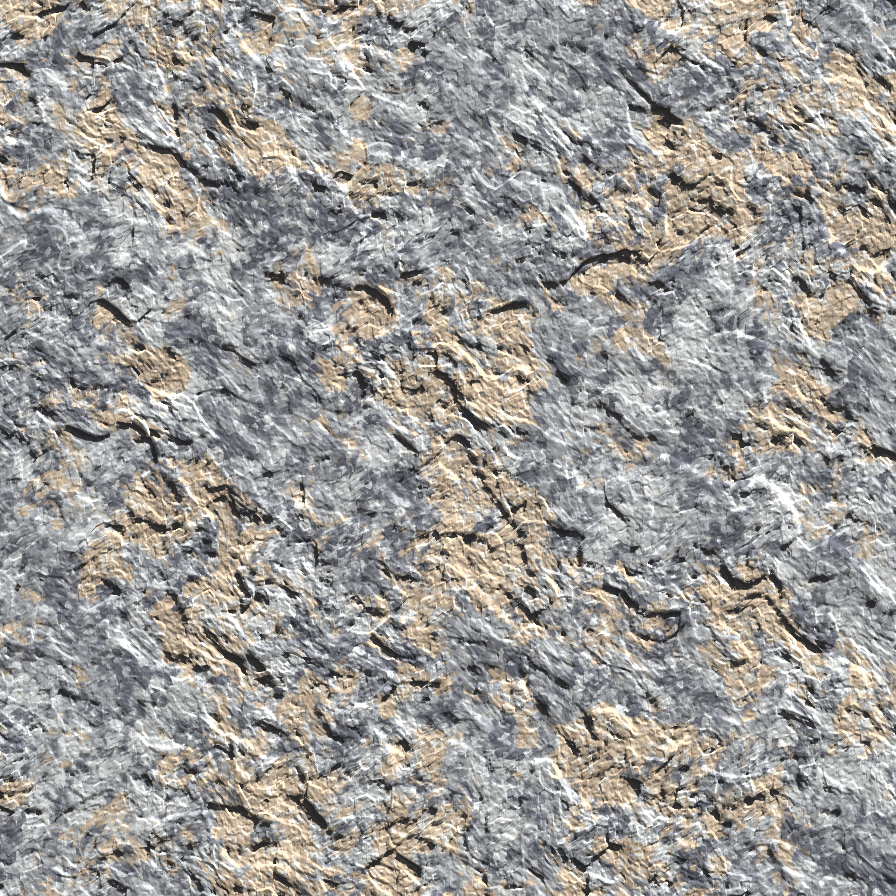
A Shadertoy shader for this texture:

```glsl
// Sunlit rough rock face: slate and pale stone with sandy hollows, grit and small shadowed ledges.

const vec3 DARK_SLATE = vec3(0.36, 0.37, 0.40);
const vec3 GREY_STONE = vec3(0.59, 0.60, 0.61);
const vec3 PALE_STONE = vec3(0.80, 0.81, 0.80);
const vec3 SAND       = vec3(0.75, 0.66, 0.55);
const vec3 SHADOW     = vec3(0.12, 0.12, 0.13);
const vec2 SUN        = vec2(0.45, 0.89);

vec3 hash3(vec2 cell) {
    vec3 h = fract(cell.xyx * vec3(0.1031, 0.1030, 0.0973));
    h += dot(h, h.yxz + 33.33);
    return fract((h.xxy + h.yzz) * h.zyx);
}

// Cellular noise of joined, randomly tilted facets, around 0.5.
// Weights reach zero inside the searched cells, so no seams appear.
float facets(vec2 p, float crispness) {
    vec2 cell = floor(p);
    float sum = 0.5e-9;
    float total = 1e-9;
    for (int y = -1; y <= 1; y++) {
        for (int x = -1; x <= 1; x++) {
            vec2 id = cell + vec2(x, y);
            vec3 rnd = hash3(id);
            vec2 d = p - id - mix(vec2(0.08), vec2(0.92), rnd.xy);
            float weight = pow(max(1.0 - dot(d, d), 0.0), crispness);
            vec2 tilt = 1.2 * (fract(rnd.yz * 7.0) - 0.5);
            sum += weight * (rnd.z + dot(tilt, d));
            total += weight;
        }
    }
    return sum / total;
}

// Facets summed over turned octaves, normalised to stay around 0.5.
float layered(vec2 p, int octaves, float gain) {
    const mat2 TURN = mat2(0.8, 0.6, -0.6, 0.8);
    float sum = 0.0;
    float total = 0.0;
    float amp = 1.0;
    for (int i = 0; i < octaves; i++) {
        sum += amp * facets(p, 14.0);
        total += amp;
        amp *= gain;
        p = TURN * p * 2.1 + vec2(17.3, 41.7);
    }
    return sum / total;
}

// Bends the plane with sines, then stretches it along the falling diagonal.
vec2 grainSpace(vec2 p) {
    p += 0.010 * sin(p.yx * vec2(21.0, 17.0) + vec2(0.7, 2.1));
    p += 0.004 * sin(p.yx * vec2(77.0, 69.0) + vec2(3.9, 1.3));
    return vec2(0.82 * dot(p, vec2(0.8, -0.6)), dot(p, vec2(0.6, 0.8)));
}

float rockHeight(vec2 p) {
    return layered(grainSpace(p) * 13.0 + 50.0, 5, 0.64);
}

vec3 rockColour(vec2 p, float broad, float height) {
    vec2 q = grainSpace(p);
    float mottle = layered(q * 38.0 + 90.0, 3, 0.8);
    float bleach = layered(q * 17.0 + 210.0, 4, 0.85);
    float stain = layered(q * 20.0 + 130.0, 4, 0.8);
    float grit = facets(p * 125.0 + 300.0, 14.0);

    float sandy = 0.45 * broad + 0.55 * stain + 0.25 * (0.5 - height);
    vec3 colour = mix(DARK_SLATE, GREY_STONE, smoothstep(0.25, 0.70, mottle));
    colour = mix(colour, PALE_STONE, 0.7 * smoothstep(0.53, 0.68, bleach));
    colour = mix(colour, SAND, 0.8 * smoothstep(0.51, 0.62, sandy));
    return mix(colour, PALE_STONE, 0.55 * smoothstep(0.70, 0.95, grit));
}

void mainImage(out vec4 fragColor, in vec2 fragCoord) {
    vec2 p = fragCoord / iResolution.y;

    // Smooth slate slabs alternate with broken, sandy ground
    float broad = layered(grainSpace(p) * 6.0 + 400.0, 3, 0.6);
    float roughness = mix(0.75, 1.2, smoothstep(0.38, 0.58, broad));

    // Slope towards the sun, and higher ground that blocks it
    float height = rockHeight(p);
    float slope = height - rockHeight(p + SUN * 0.0026);
    float blocked = rockHeight(p + SUN * 0.008) - height;
    float shade = smoothstep(0.11, 0.22, blocked * roughness);

    vec3 colour = rockColour(p, broad, height);
    colour *= 1.04 + clamp(4.4 * slope * roughness, -0.5, 0.5);
    colour = mix(colour, SHADOW, 0.85 * shade);
    fragColor = vec4(clamp(colour, 0.0, 1.0), 1.0);
}
```
